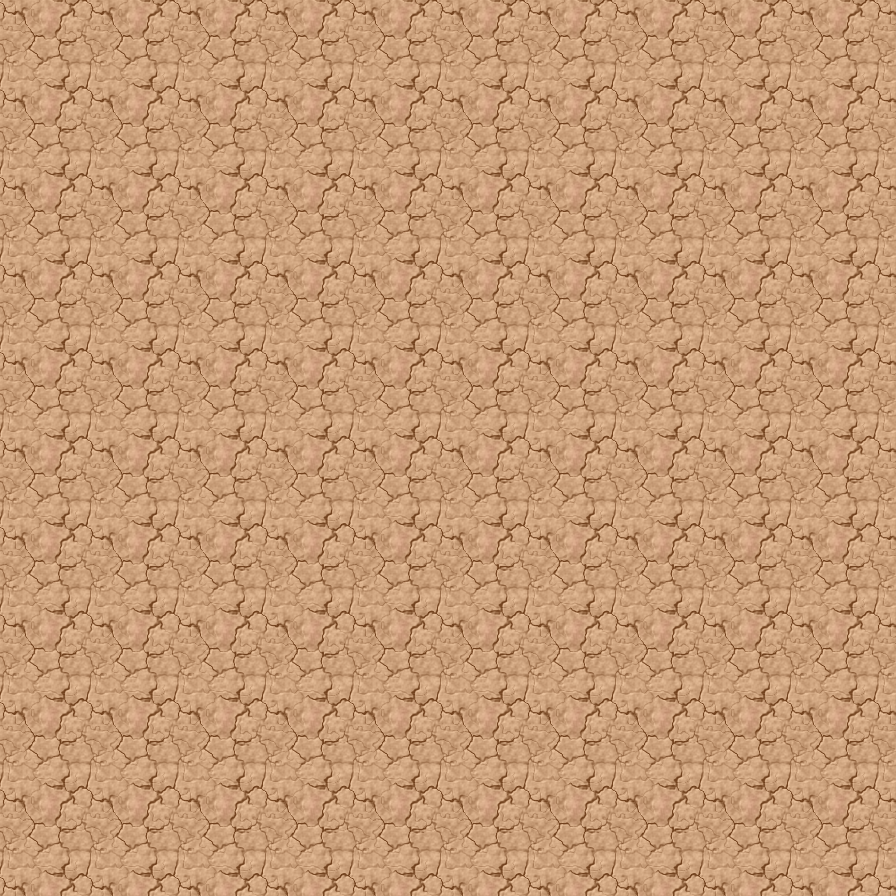
Write a Shadertoy shader that draws this texture.

```glsl
const int PLATES = 10;

// Plate centres in the tile (xy, y down) and size bias (z)
const vec3 plates[PLATES] = vec3[PLATES](
    vec3(0.09, 0.80, 0.09), vec3(0.53, 0.69, -0.04),
    vec3(0.83, 0.53, 0.08), vec3(0.75, 0.98, 0.06),
    vec3(0.20, 0.37, 0.04), vec3(0.38, 0.90, 0.02),
    vec3(0.46, 0.44, 0.00), vec3(0.48, 0.17, 0.03),
    vec3(0.87, 0.25, -0.01), vec3(0.14, 0.12, -0.01));

float hash(vec2 p) {
    vec3 q = fract(vec3(p.xyx) * 0.1031);
    q += dot(q, q.yzx + 33.33);
    return fract((q.x + q.y) * q.z);
}

// Value noise that repeats with the tile, n cells per side
float noise(vec2 p, float n, float seed) {
    p *= n;
    vec2 i = floor(p), f = fract(p);
    f = f * f * (3.0 - 2.0 * f);
    vec2 a = mod(i, n) + seed, b = mod(i + 1.0, n) + seed;
    return mix(mix(hash(a), hash(vec2(b.x, a.y)), f.x),
               mix(hash(vec2(a.x, b.y)), hash(b), f.x), f.y);
}

float fbm(vec2 p, float n, float seed) {
    return 0.5 * noise(p, n, seed) + 0.3 * noise(p, n * 2.0, seed + 7.0)
         + 0.2 * noise(p, n * 4.0, seed + 19.0);
}

// Distance to the nearest plate border (x) and plate index (y)
vec2 plateBorder(vec2 p) {
    p += 0.17 * (vec2(fbm(p, 7.0, 3.0), fbm(p, 7.0, 51.0)) - 0.5);
    float nearest = 9.0, second = 9.0, id = 0.0;
    for (int i = 0; i < PLATES; i++) {
        vec2 d = p - plates[i].xy;
        d -= floor(d + 0.5);
        float dist = length(d) - plates[i].z;
        if (dist < nearest) {
            second = nearest;
            nearest = dist;
            id = float(i);
        } else {
            second = min(second, dist);
        }
    }
    return vec2(0.5 * (second - nearest), id);
}

// Thin fissures along a noise contour, broken up by a second noise
float hairline(vec2 p, float px) {
    float line = 1.0 - smoothstep(0.0, 0.03 + px, abs(fbm(p, 5.0, 83.0) - 0.5));
    return line * smoothstep(0.35, 0.6, noise(p, 4.0, 29.0));
}

// Cracks fade and deepen along their length
float crackDepth(vec2 p) {
    return mix(0.2, 1.0, smoothstep(0.2, 0.75, noise(p, 6.0, 67.0)));
}

float height(vec2 p, float border, float px) {
    return 0.5 * crackDepth(p) * smoothstep(0.0, 0.012 + 0.5 * px, border)
         + 0.12 * smoothstep(0.0, 0.08, border)
         + 0.7 * fbm(p, 14.0, 11.0) - 0.25 * hairline(p, px);
}

void mainImage(out vec4 fragColor, in vec2 fragCoord) {
    // Square tiles counted from the top left
    vec2 uv = vec2(fragCoord.x, iResolution.y - fragCoord.y) / iResolution.y;
    vec2 p = uv * 10.24 - 3.413;
    float px = 10.24 / iResolution.y;

    vec2 plate = plateBorder(p);
    vec2 towardLight = p - vec2(0.014, 0.016);
    float slope = height(p, plate.x, px)
                - height(towardLight, plateBorder(towardLight).x, px);

    // Narrow cracks of uneven width and depth
    float width = mix(0.002, 0.016, noise(p, 5.0, 41.0));
    float crack = 1.0 - smoothstep(0.0, width + 0.7 * px, plate.x);
    crack *= crackDepth(p);

    // Relief, faint mottling and fine grain
    float tone = 0.0 + 0.21 * clamp(slope, -0.8, 0.45);
    tone += 0.05 * (fbm(p, 5.0, 13.0) - 0.5);
    tone += 0.12 * (noise(p, 25.0, 5.0) - 0.5);
    tone += 0.06 * (noise(p, 48.0, 37.0) - 0.5);
    tone -= 0.33 * crack + 0.07 * hairline(p, px);
    tone = clamp(tone, -0.37, 0.11);

    vec3 clay = vec3(0.805, 0.64, 0.495);
    float blush = (plate.y < 0.5 ? 1.0 : 0.0) * smoothstep(0.0, 0.1, plate.x)
                * smoothstep(0.3, 0.7, noise(p, 5.0, 91.0));
    vec3 color = clay + tone * vec3(0.97, 1.03, 1.02)
               + blush * vec3(0.0, -0.035, -0.005);
    fragColor = vec4(clamp(color, 0.0, 1.0), 1.0);
}
```
